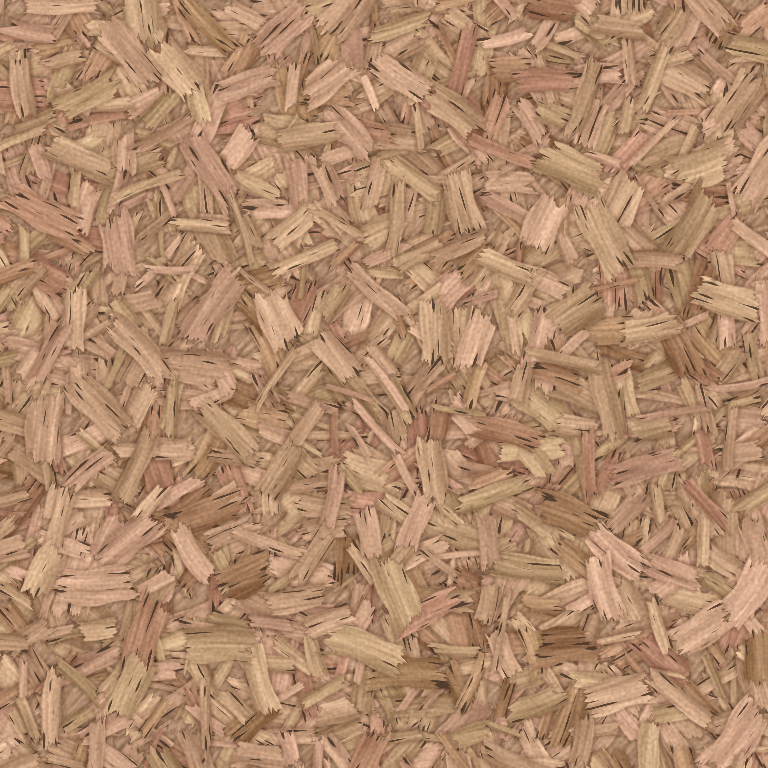
Write a three.js fragment shader that draws this texture.

```glsl
varying vec2 vUv;

#define LAYERS 7
#define COARSE_CELLS 8.5
#define FINE_CELLS 18.0
#define EDGE_SOFTNESS 0.0014
#define SHADOW_REACH 0.007
#define GRAIN_CONTRAST 0.40
#define CRACK_AMOUNT 0.36
#define DARK_WOOD vec3(0.44, 0.31, 0.22)
#define PALE_WOOD vec3(0.86, 0.708, 0.58)
#define CRACK_COLOR vec3(0.27, 0.20, 0.15)
#define SHADOW_TINT vec3(0.84, 0.81, 0.795)

vec3 hash3(vec2 p) {
  vec3 q = fract(p.xyx * vec3(0.1031, 0.1030, 0.0973));
  q += dot(q, q.yxz + 33.33);
  return fract((q.xxy + q.yzz) * q.zyx);
}

float cornerSlope(vec2 corner, vec2 offset) {
  return dot(hash3(corner).xy * 2.5 - 1.25, offset);
}

float gradientNoise(vec2 p) {
  vec2 i = floor(p), f = fract(p);
  vec2 u = f * f * (3.0 - 2.0 * f);
  vec2 e = vec2(1.0, 0.0);
  return mix(mix(cornerSlope(i, f), cornerSlope(i + e.xy, f - e.xy), u.x),
             mix(cornerSlope(i + e.yx, f - e.yx), cornerSlope(i + 1.0, f - 1.0), u.x), u.y);
}

// Gradient noise along a line
float lineNoise(float x, float seed) {
  float i = floor(x), f = fract(x);
  float before = (hash3(vec2(i, seed)).x * 4.0 - 2.0) * f;
  float after = (hash3(vec2(i + 1.0, seed)).x * 4.0 - 2.0) * (f - 1.0);
  return mix(before, after, f * f * (3.0 - 2.0 * f));
}

// Distance to a flake with splintered ends and nearly straight sides
float flakeDistance(vec2 q, vec2 halfSize, float slant, float seed) {
  float endSeed = seed + 3.3 * sign(q.x);
  float splinter = lineNoise(q.y * 95.0, endSeed) + 0.6 * lineNoise(q.y * 290.0, endSeed + 9.1);
  float wave = sin(q.x * 80.0 + seed + 2.0 * sign(q.y));
  float ends = abs(q.x) - halfSize.x * (0.92 - 0.26 * splinter) + slant * q.y;
  float sides = abs(q.y) - halfSize.y * (1.0 + 0.12 * wave);
  return max(ends, sides);
}

// Wood colour along the flake: base tone, fibres, bark side and end cracks
vec3 flakeColor(vec2 q, vec2 halfSize, vec3 traits, float seed) {
  float fibre = gradientNoise(q * vec2(7.0, 85.0) + seed);
  float fineFibre = gradientNoise(q * vec2(24.0, 270.0) + seed * 1.7);
  float isDark = step(0.82, traits.y);
  float tone = mix(0.64, 0.95, traits.x) - 0.2 * isDark;
  tone += GRAIN_CONTRAST * (fibre + 0.75 * fineFibre);

  float side = q.y / halfSize.y + 1.2 * fibre + 0.5 * fineFibre;
  tone -= 0.34 * smoothstep(0.3, 0.75, side) * step(0.35, traits.z);

  vec3 warmth = mix(vec3(0.018, -0.012, 0.004), vec3(-0.004, 0.008, -0.026), traits.z);
  warmth += vec3(0.01, -0.014, -0.012) * isDark;
  vec3 wood = mix(DARK_WOOD, PALE_WOOD, tone) + warmth;

  float nearEnd = smoothstep(0.3, 1.0, abs(q.x) / halfSize.x);
  float crack = gradientNoise(q * vec2(30.0, 250.0) + seed * 2.3);
  crack += CRACK_AMOUNT * nearEnd * traits.y - 0.3 * fibre;
  return mix(wood, CRACK_COLOR, 0.85 * smoothstep(0.42, 0.6, crack));
}

void main() {
  vec3 color = vec3(0.0);
  vec3 light = vec3(1.0);
  float open = 1.0;

  // Turned grids of flakes from the top down, four nearby cells in each
  for (int i = 0; i < LAYERS * 4; i++) {
    if (open < 0.02) break;
    float level = floor(float(i) / 4.0);
    float slot = float(i) - 4.0 * level;
    float cells = mix(COARSE_CELLS, FINE_CELLS, fract(level * 0.618 + 0.35));
    float turn = level * 1.1 + 0.4;
    float tc = cos(turn), ts = sin(turn);
    vec2 p = mat2(tc, ts, -ts, tc) * (vUv - 0.5) * cells + 60.3;
    vec2 corner = floor(p - 0.5) + vec2(mod(slot, 2.0), floor(slot / 2.0));
    vec2 id = corner + level * 131.0;

    // Place, turn and size of one flake
    vec3 place = hash3(id);
    vec3 shape = hash3(id + 57.0);
    vec2 offset = (p - corner - 0.25 - 0.5 * place.xy) / cells;
    float angle = 6.2832 * place.z;
    float c = cos(angle), s = sin(angle);
    vec2 q = mat2(c, -s, s, c) * offset;
    q.y += (shape.z - 0.5) * 3.0 * q.x * q.x;
    vec2 halfSize = vec2(mix(0.4, 0.64, shape.x), mix(0.05, 0.29, shape.y)) / cells;

    vec2 outside = abs(q) - halfSize * 1.2 - SHADOW_REACH;
    if (max(outside.x, outside.y) < 0.0) {
      vec3 traits = fract(vec3(place.x + shape.z, place.y + shape.x, shape.z * 7.0 + place.z));
      float seed = 40.0 * traits.z + 17.0 * shape.x;
      float d = flakeDistance(q, halfSize, traits.y - 0.5, seed);
      float cover = 1.0 - smoothstep(-EDGE_SOFTNESS, EDGE_SOFTNESS, d);
      if (cover > 0.0) {
        color += open * cover * light * flakeColor(q, halfSize, traits, seed);
        open *= 1.0 - cover;
      }
      light *= mix(SHADOW_TINT, vec3(1.0), smoothstep(-EDGE_SOFTNESS, SHADOW_REACH, d));
    }
  }

  // Packed fibres in the gaps and a fine speckle over all
  float dust = gradientNoise(vUv * 230.0);
  float packed = gradientNoise(vec2(vUv.x + vUv.y, vUv.y - vUv.x) * vec2(30.0, 150.0));
  color += open * light * mix(DARK_WOOD, PALE_WOOD, 0.6 + 0.4 * packed);
  color *= 1.0 + 0.12 * dust;
  gl_FragColor = vec4(clamp(color, 0.0, 1.0), 1.0);
}
```
